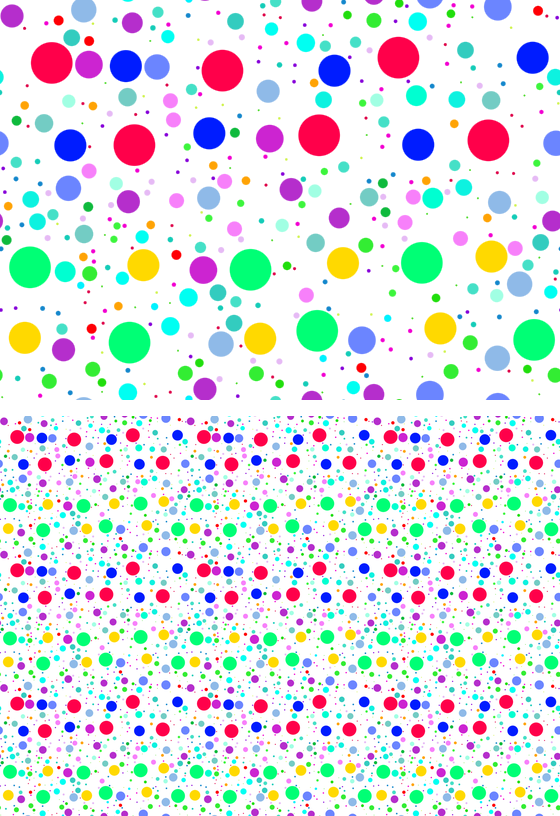
Top, the tile; bottom, the same tile 3 across and 3 down.
Write a WebGL 2 fragment shader that draws this pattern.

```glsl
#version 300 es
precision highp float;
// Confetti of flat, crisp dots on white: five layers from large to tiny.
// Each layer is a wrapping grid with one jittered dot per cell; a dot is
// dropped where it would touch a dot of any larger layer.

#define BACKGROUND vec3(1.0)
#define LAYERS 5
#define GAP 0.004              // least space between dots, in canvas heights
#define EDGE_PIXELS 1.2        // width of the smoothed edge
#define ROW_PULL 0.45          // draws the rows of large dots into pairs
#define ROW_JITTER 0.35        // vertical freedom of the large dots
#define BAND_SOFTNESS 0.25     // blending of the upper and lower palettes
#define LAYER_SHIFT vec2(0.37, 0.61)

uniform vec2 u_resolution;
out vec4 fragColor;

// Cells per canvas, and smallest and largest radius, for each layer
const vec2 GRID[LAYERS] = vec2[](
    vec2(6, 4), vec2(8, 6), vec2(12, 8), vec2(15, 10), vec2(26, 18));
const vec2 RADII[LAYERS] = vec2[](
    vec2(0.040, 0.052), vec2(0.0260, 0.0345), vec2(0.0165, 0.0230),
    vec2(0.009, 0.014), vec2(0.0022, 0.0075));

// Palettes: upper half first, then lower half, each from large to small
const vec3 LARGE[4] = vec3[](
    vec3(1.00, 0.00, 0.29), vec3(0.00, 0.11, 1.00),
    vec3(0.00, 1.00, 0.46), vec3(1.00, 0.85, 0.00));
const vec3 MEDIUM[8] = vec3[](
    vec3(0.80, 0.14, 0.82), vec3(0.42, 0.52, 1.00),
    vec3(0.56, 0.73, 0.91), vec3(0.00, 1.00, 0.82),
    vec3(0.42, 0.52, 1.00), vec3(0.56, 0.73, 0.91),
    vec3(0.71, 0.18, 0.80), vec3(0.71, 0.18, 0.80));
const vec3 MIDDLING[8] = vec3[](
    vec3(0.45, 0.80, 0.77), vec3(0.05, 0.95, 0.88),
    vec3(0.97, 0.50, 0.98), vec3(0.63, 1.00, 0.89),
    vec3(0.00, 1.00, 0.95), vec3(0.20, 0.80, 0.75),
    vec3(0.20, 0.93, 0.20), vec3(0.00, 1.00, 0.95));
const vec3 SMALL[8] = vec3[](
    vec3(0.27, 0.88, 0.78), vec3(0.06, 0.73, 0.24),
    vec3(1.00, 0.64, 0.02), vec3(0.24, 0.96, 0.24),
    vec3(0.27, 0.88, 0.78), vec3(1.00, 0.00, 0.02),
    vec3(0.13, 0.87, 0.05), vec3(0.00, 0.95, 1.00));
const vec3 TINY[8] = vec3[](
    vec3(0.90, 0.73, 0.96), vec3(0.08, 0.80, 0.72),
    vec3(0.08, 0.53, 0.80), vec3(0.95, 0.00, 0.82),
    vec3(0.52, 0.00, 0.85), vec3(0.87, 0.00, 0.27),
    vec3(0.80, 0.95, 0.25), vec3(0.25, 0.85, 0.10));

struct Dot { vec2 centre; float radius; int colourIndex; };

vec2 canvas;  // canvas size in canvas heights

// Integer hash: three random values in 0..1
vec3 hash3(vec3 key) {
    uvec3 v = uvec3(key) * 1664525u + 1013904223u;
    v.x += v.y * v.z; v.y += v.z * v.x; v.z += v.x * v.y;
    v ^= v >> 16u;
    v.x += v.y * v.z; v.y += v.z * v.x; v.z += v.x * v.y;
    return vec3(v >> 8u) / 16777216.0;
}

vec2 cellAt(int layer, vec2 p) {
    return floor(p / canvas * GRID[layer] + LAYER_SHIFT * float(layer));
}

// The dot of one cell; it always lies wholly inside that cell
Dot dotAt(int layer, vec2 cell) {
    vec2 grid = GRID[layer], cellSize = canvas / grid;
    vec2 wrapped = cell - grid * floor((cell + 0.5) / grid);
    vec3 random = hash3(vec3(wrapped, layer + 7));

    // Rank orders the dots by size and picks the colour
    float choices = layer == 0 ? 2.0 : layer == 4 ? 8.0 : 4.0;
    float rank = floor(random.z * choices);
    float blend = (fract(random.z * choices) - 0.5) * BAND_SOFTNESS;
    if (layer == 0) {
        rank = mod(wrapped.x + wrapped.y + 1.0, 2.0);
        blend = 0.0;
    }
    bool lower = layer < 4 && (wrapped.y + 0.5) / grid.y + blend < 0.5;
    float radius = mix(RADII[layer].y, RADII[layer].x, rank / (choices - 1.0));

    vec2 room = max(0.5 * cellSize - radius - 0.5 * GAP, 0.0);
    vec2 jitter = random.xy * 2.0 - 1.0;
    if (layer == 0)
        jitter.y = jitter.y * ROW_JITTER + ROW_PULL * (1.0 - 2.0 * mod(wrapped.y, 2.0));
    vec2 centre = (cell + 0.5 - LAYER_SHIFT * float(layer)) * cellSize + jitter * room;
    return Dot(centre, radius, int(rank + (lower ? choices : 0.0)));
}

// True if a larger layer already claims the place
bool isBlocked(Dot d, int layer) {
    for (int larger = 0; larger < layer; larger++) {
        vec2 home = cellAt(larger, d.centre);
        for (int i = 0; i < 9; i++) {
            Dot other = dotAt(larger, home + vec2(i % 3 - 1, i / 3 - 1));
            if (distance(d.centre, other.centre) < d.radius + other.radius + GAP) return true;
        }
    }
    return false;
}

vec3 dotColour(int layer, int i) {
    return layer == 0 ? LARGE[i] : layer == 1 ? MEDIUM[i]
         : layer == 2 ? MIDDLING[i] : layer == 3 ? SMALL[i] : TINY[i];
}

void main() {
    canvas = vec2(u_resolution.x / u_resolution.y, 1.0);
    vec2 p = gl_FragCoord.xy / u_resolution.y;
    float edge = EDGE_PIXELS / u_resolution.y;
    vec3 colour = BACKGROUND;
    for (int layer = 0; layer < LAYERS; layer++) {
        Dot d = dotAt(layer, cellAt(layer, p));
        float coverage = clamp(0.5 - (distance(p, d.centre) - d.radius) / edge, 0.0, 1.0);
        if (coverage > 0.0 && !isBlocked(d, layer))
            colour = mix(colour, dotColour(layer, d.colourIndex), coverage);
    }
    fragColor = vec4(colour, 1.0);
}
```
